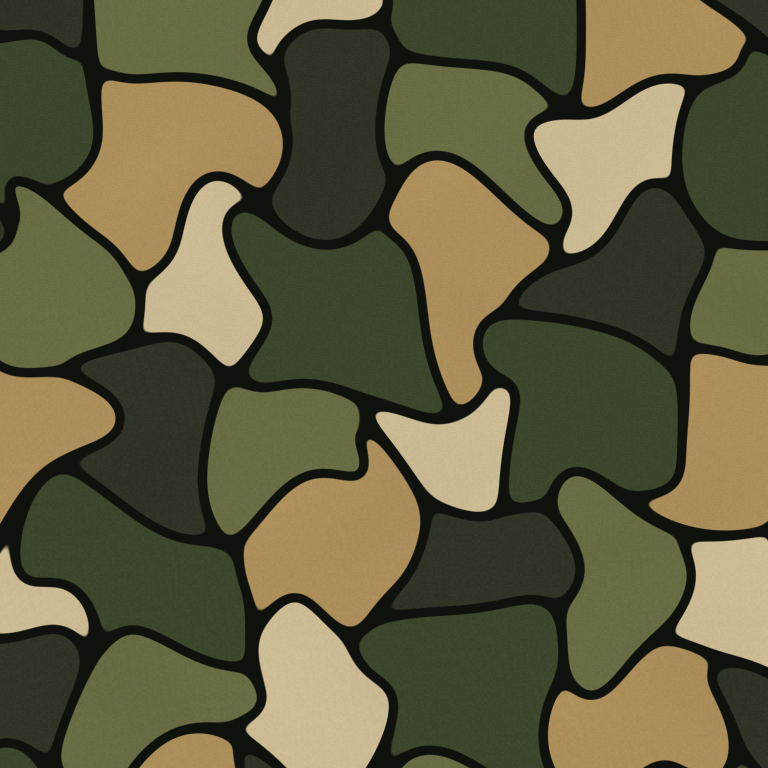
Write a three.js fragment shader that draws this pattern.

```glsl
// Camouflage of lobed, flat-coloured patches separated by rounded black outlines.
varying vec2 vUv;

// Patch colours; the fourth value makes patches of that colour larger or smaller.
const vec4 FOREST   = vec4(0.235, 0.275, 0.170,  0.13);
const vec4 TAN      = vec4(0.675, 0.558, 0.352,  0.04);
const vec4 OLIVE    = vec4(0.408, 0.424, 0.262,  0.02);
const vec4 CHARCOAL = vec4(0.188, 0.204, 0.150, -0.03);
const vec4 CREAM    = vec4(0.795, 0.730, 0.575, -0.15);
const vec3 OUTLINE  = vec3(0.060, 0.065, 0.052);

const float DENSITY    = 5.2;     // patches across the canvas
const float JITTER     = 0.62;    // scatter of the patch centres
const float HALF_LINE  = 0.0060;  // half the outline width
const float EDGE_BLUR  = 0.0011;  // antialiasing half width
const float ROUNDNESS  = 135.0;   // lower values round the junctions more
const float WAVE_AMP   = 0.0205;  // depth of the lobes
const float WAVE_FREQ  = 25.0;    // spacing of the lobes
const float GRAIN_SIZE = 512.0;   // grains across the canvas
const float GRAIN_AMP  = 0.022;
const vec2  ORIGIN     = vec2(3.37, 7.21);

vec2 hash2(vec2 p) {
  vec2 h = vec2(dot(p, vec2(127.1, 311.7)), dot(p, vec2(269.5, 183.3)));
  return fract(sin(h) * 43758.5);
}

// Neighbouring grid cells always receive different colours.
vec4 patchStyle(vec2 cell) {
  float id = floor(mod(cell.x + 2.0 * cell.y + 0.5, 5.0));
  if (id < 1.0) return FOREST;
  if (id < 2.0) return TAN;
  if (id < 3.0) return CHARCOAL;
  if (id < 4.0) return OLIVE;
  return CREAM;
}

vec2 patchCentre(vec2 cell) {
  return cell + 0.5 + JITTER * (hash2(cell) - 0.5);
}

// Successive sine shears: they bend space without folding it.
vec2 warp(vec2 p, out mat2 jacobian) {
  jacobian = mat2(1.0);
  for (int i = 0; i < 5; i++) {
    float k = float(i);
    float angle = 0.4 + 2.4 * k;
    float freq = WAVE_FREQ * (0.82 + 0.09 * k);
    vec2 along = vec2(cos(angle), sin(angle));
    vec2 across = vec2(-along.y, along.x);
    float phase = dot(p, along) * freq + 1.7 * k * k;
    vec2 slope = across * (WAVE_AMP * freq * cos(phase));
    p += across * WAVE_AMP * sin(phase);
    jacobian = (mat2(1.0) + mat2(slope * along.x, slope * along.y)) * jacobian;
  }
  return p;
}

// Weighted cellular noise: returns the owning cell and its distance to the border.
float patchBorder(vec2 p, mat2 jacobian, out vec2 owner) {
  vec2 base = floor(p);
  vec2 toOwner = vec2(0.0);
  float nearest = 100.0;
  owner = base;
  for (int y = -2; y <= 2; y++) {
    for (int x = -2; x <= 2; x++) {
      vec2 cell = base + vec2(float(x), float(y));
      vec2 offset = patchCentre(cell) - p;
      float power = dot(offset, offset) - patchStyle(cell).a;
      if (power < nearest) {
        nearest = power;
        owner = cell;
        toOwner = offset;
      }
    }
  }

  // Soft minimum over all bisectors, measured in canvas units.
  float sum = 0.0;
  for (int y = -2; y <= 2; y++) {
    for (int x = -2; x <= 2; x++) {
      vec2 cell = base + vec2(float(x), float(y));
      vec2 offset = patchCentre(cell) - p;
      vec2 between = offset - toOwner;
      float gap = length(between);
      if (gap > 0.001) {
        float power = dot(offset, offset) - patchStyle(cell).a;
        float stretch = max(length((between / gap) * jacobian), 0.35);
        float dist = (power - nearest) / (2.0 * gap * stretch * DENSITY);
        sum += exp(-ROUNDNESS * dist);
      }
    }
  }
  return -log(max(sum, 1e-9)) / ROUNDNESS;
}

void main() {
  mat2 jacobian;
  vec2 owner;
  vec2 p = warp(vUv, jacobian) * DENSITY + ORIGIN;
  float border = patchBorder(p, jacobian, owner);

  // Flat fill with faint mottling and fine fabric grain.
  float mottle = sin(vUv.x * 17.0 + 2.0 * sin(vUv.y * 11.0)) * sin(vUv.y * 14.0);
  float grain = hash2(floor(vUv * GRAIN_SIZE)).x - 0.5;
  vec3 fill = patchStyle(owner).rgb * (1.0 + 0.015 * mottle) + GRAIN_AMP * grain;

  float inside = smoothstep(HALF_LINE - EDGE_BLUR, HALF_LINE + EDGE_BLUR, border);
  gl_FragColor = vec4(mix(OUTLINE, fill, inside), 1.0);
}
```
